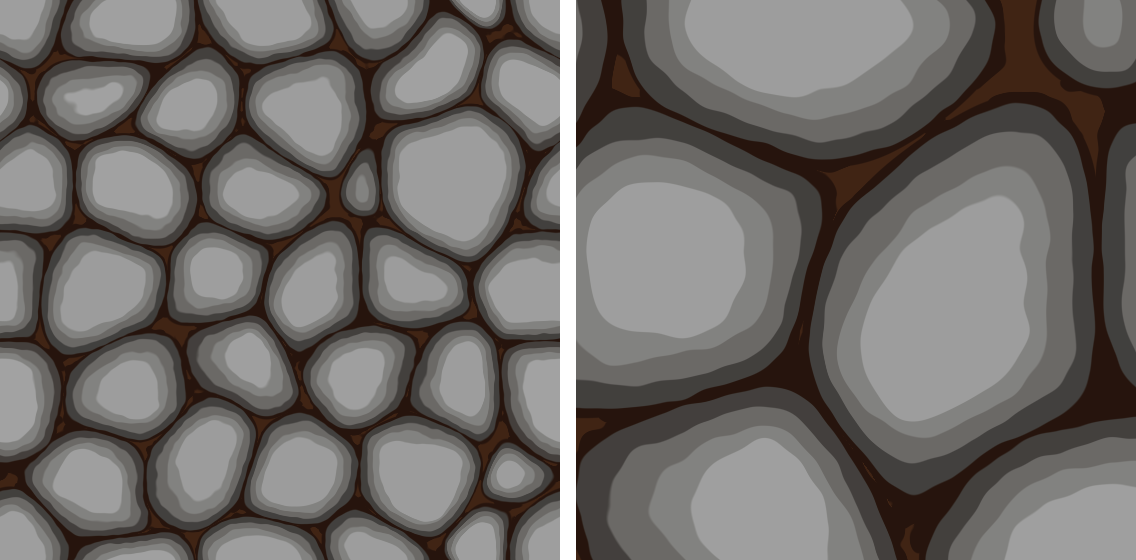
Left, the full canvas; right, a detail of the centre.
This texture is drawn by a WebGL 2 fragment shader. Its source:

```glsl
#version 300 es
precision highp float;

uniform vec2 u_resolution;
out vec4 fragColor;

const vec2 GRID = vec2(5.0, 6.0);      // stones per canvas, even row count for the stagger
const vec2 ORIGIN = vec2(0.75, 0.58);  // keeps joints from running along the canvas edges
const float ROUNDING = 0.015;          // softness of stone corners
const float HALF_GAP = 0.002;          // half the joint between two stones

const vec3 DIRT  = vec3(0.15, 0.08, 0.05);
const vec3 CLOD  = vec3(0.25, 0.14, 0.08);
const vec3 RIM   = vec3(0.26, 0.25, 0.24);
const vec3 SHADE = vec3(0.42, 0.41, 0.40);
const vec3 MID   = vec3(0.51, 0.51, 0.50);
const vec3 LIGHT = vec3(0.62, 0.62, 0.62);

float hash(vec2 p) {
    return fract(sin(dot(p, vec2(127.1, 311.7))) * 43758.5453);
}

// Wraps whole numbers; the half step keeps the division clear of rounding errors
vec2 wrapCell(vec2 cell, vec2 count) {
    return cell - count * floor((cell + 0.5) / count);
}

// Value noise from -0.5 to 0.5 that wraps after freq lattice steps
float wobble(vec2 uv, float freq, float seed) {
    vec2 p = uv * freq;
    vec2 i = floor(p);
    vec2 f = fract(p);
    f = f * f * (3.0 - 2.0 * f);
    vec2 lo = wrapCell(i, vec2(freq));
    vec2 hi = wrapCell(i + 1.0, vec2(freq));
    float a = hash(lo + seed);
    float b = hash(vec2(hi.x, lo.y) + seed);
    float c = hash(vec2(lo.x, hi.y) + seed);
    float d = hash(hi + seed);
    return mix(mix(a, b, f.x), mix(c, d, f.x), f.y) - 0.5;
}

// Broad waves with finer brush marks on top
float ragged(vec2 uv, float freq, float seed) {
    return wobble(uv, freq, seed) + 0.55 * wobble(uv, 2.0 * freq + 9.0, seed + 3.0);
}

bool isPebble(vec2 id) {
    return hash(id + 9.3) < 0.12;
}

// Stone centre in xy, size weight in z
vec3 stoneSite(vec2 cell) {
    vec2 id = wrapCell(cell, GRID);
    vec2 jitter = vec2(hash(id + 1.7), hash(id + 5.1)) - 0.5;
    vec2 centre = cell + 0.5 + 0.52 * jitter;
    centre.x += fract(0.5 * id.y);
    float weight = isPebble(id) ? -0.012 : 0.008 * hash(id + 3.9) - 0.001;
    return vec3(centre / GRID, weight);
}

float sitePower(vec2 p, vec3 site) {
    vec2 v = p - site.xy;
    return dot(v, v) - site.z;
}

// x: rounded distance to the cell border, y: tone of the stone, z: ring scale
vec3 stoneField(vec2 p) {
    vec2 base = floor(p * GRID);
    vec2 nearCell = base;
    float nearPower = 1e3;
    for (int y = -2; y <= 2; y++) {
        for (int x = -2; x <= 2; x++) {
            vec2 cell = base + vec2(x, y);
            float power = sitePower(p, stoneSite(cell));
            if (power < nearPower) {
                nearPower = power;
                nearCell = cell;
            }
        }
    }

    // Soft minimum of the distances to all borders
    vec3 home = stoneSite(nearCell);
    float sum = 1e-9;
    for (int y = -2; y <= 2; y++) {
        for (int x = -2; x <= 2; x++) {
            vec2 cell = base + vec2(x, y);
            if (cell == nearCell) continue;
            vec3 site = stoneSite(cell);
            float border = (sitePower(p, site) - nearPower) / (2.0 * distance(site.xy, home.xy));
            sum += exp(-border / ROUNDING);
        }
    }
    vec2 id = wrapCell(nearCell, GRID);
    return vec3(-ROUNDING * log(sum), hash(id + 7.7), isPebble(id) ? 1.7 : 1.0);
}

vec3 paint(vec3 under, vec3 over, float depth, float edge) {
    return mix(under, over, smoothstep(-edge, edge, depth));
}

void main() {
    vec2 uv = gl_FragCoord.xy / u_resolution + ORIGIN;
    float edge = 0.75 / u_resolution.y;

    // Bend the plane so that the outlines are uneven
    vec2 bend = 0.042 * vec2(wobble(uv, 6.0, 11.0), wobble(uv, 6.0, 23.0));
    bend += 0.014 * vec2(wobble(uv, 13.0, 13.0), wobble(uv, 13.0, 29.0));
    vec3 stone = stoneField(uv + bend);

    // Earth with broken clods, set back from the stones
    float crumble = 0.024 * ragged(uv, 34.0, 31.0) - 0.005 - stone.x;
    vec3 color = paint(DIRT, CLOD, min(crumble, -0.0022 - stone.x), edge);

    // Painted rings, each with its own ragged outline
    float depth = stone.x - HALF_GAP;
    float inner = depth * stone.z * (1.0 + 0.55 * wobble(uv, 10.0, 41.0));
    vec3 rim = RIM + vec3(0.01, -0.006, -0.012) * (stone.y - 0.5);
    color = paint(color, rim, depth + 0.0035 * ragged(uv, 36.0, 47.0), edge);
    color = paint(color, SHADE, inner - 0.0105 + 0.005 * ragged(uv, 33.0, 53.0), edge);
    color = paint(color, MID, inner - 0.0221 + 0.006 * ragged(uv, 29.0, 59.0), edge);
    vec3 top = LIGHT + 0.03 * (stone.y - 0.5);
    color = paint(color, top, inner - 0.0334 + 0.007 * ragged(uv, 26.0, 67.0), edge);

    fragColor = vec4(color, 1.0);
}
```
